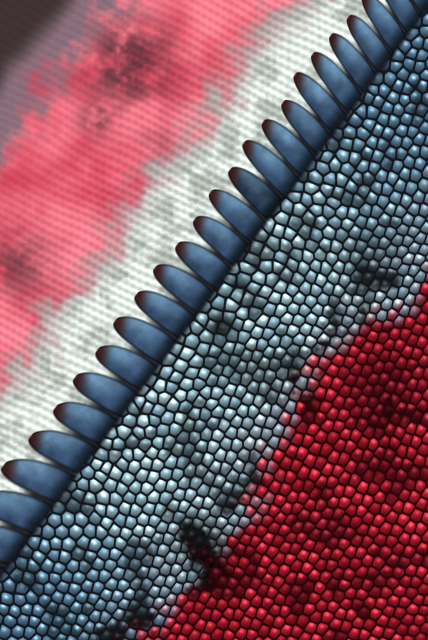
This texture is drawn by a Shadertoy shader. Its source:

```glsl
// Macro of reptile skin: a diagonal crest of blue spines parts soft pink hide
// from glossy scales. Colour zones follow a frame along and across the crest;
// scales are a tilted, jittered Voronoi grid, pigment is layered noise.
#define CREST_ORIGIN vec2(0.026, 0.141)
#define CREST_DIR vec2(0.6, 0.8)
#define COLUMN_DIR vec2(0.45, 0.893)
#define SPINE_LENGTH 0.096
#define SCALE_PITCH 0.0195
#define RED_START 0.228
#define PINK_START 0.178
#define PINK_END 0.392
#define GLINT 0.6

float hash(vec2 p) {
    return fract(sin(dot(p, vec2(127.1, 311.7))) * 43758.5453);
}

float noise(vec2 p) {
    vec2 i = floor(p), f = fract(p);
    f = f * f * (3.0 - 2.0 * f);
    return mix(mix(hash(i), hash(i + vec2(1, 0)), f.x),
               mix(hash(i + vec2(0, 1)), hash(i + vec2(1, 1)), f.x), f.y);
}

float fbm(vec2 p) {
    float sum = 0.0, amp = 0.53;
    for (int i = 0; i < 4; i++) {
        sum += amp * noise(p);
        p = p * 2.03 + 17.3;
        amp *= 0.5;
    }
    return sum;
}

float blob(vec2 p, vec2 centre, float radius) {
    vec2 d = (p - centre) / radius;
    return exp(-dot(d, d));
}

// Coordinates along the scale columns and along the rows crossing them
vec2 weave(vec2 p) {
    return vec2(dot(p, COLUMN_DIR), dot(p, vec2(COLUMN_DIR.y, -COLUMN_DIR.x)));
}

// Soft out-of-focus hide on the upper left
vec3 hide(vec2 p, float across) {
    float mottle = fbm(p * 10.0);
    float fine = fbm(p * 42.0 + 5.0);
    float edge = across + (mottle - 0.5) * 0.09 + (fine - 0.5) * 0.08;

    vec3 cream = mix(vec3(0.70, 0.73, 0.70), vec3(0.90, 0.94, 0.91), smoothstep(0.25, 0.6, fine));
    vec3 pink = mix(vec3(0.83, 0.28, 0.36), vec3(1.0, 0.52, 0.58), smoothstep(0.25, 0.7, mottle));
    cream = mix(cream, vec3(0.68, 0.54, 0.55), 0.75 * smoothstep(0.12, 0.18, edge));
    vec3 col = mix(cream, pink, smoothstep(PINK_START - 0.025, PINK_START + 0.04, edge));

    // Dark stains and the receding far side
    float stain = blob(p, vec2(0.20, 0.905), 0.065) + 0.7 * blob(p, vec2(0.15, 0.81), 0.025)
                + 0.6 * blob(p, vec2(0.03, 0.59), 0.055) + 0.3 * blob(p, vec2(0.25, 0.78), 0.03);
    col = mix(col, vec3(0.36, 0.20, 0.24), min(0.8, stain * smoothstep(0.1, 0.7, fine) * 1.1));
    col = mix(col, vec3(0.54, 0.43, 0.48), smoothstep(PINK_END - 0.035, PINK_END + 0.025, edge));
    col = mix(col, vec3(0.25, 0.20, 0.20), smoothstep(0.43, 0.475, across + (mottle - 0.5) * 0.03));

    // Rows of tiny beads, sharpest beside the crest
    vec2 bead = weave(p) / vec2(0.0125, 0.0115) + 0.7 * noise(p * 14.0);
    bead.y += 0.5 * mod(floor(bead.x), 2.0);
    vec2 wave = 0.5 + 0.5 * cos(6.2832 * bead);
    float grain = 0.78 * wave.x + 0.22 * wave.y;
    float focus = 1.0 - smoothstep(0.08, 0.46, across);
    return col * (1.0 + (0.07 + 0.2 * focus) * (grain - 0.5));
}

// Glossy scales on the lower right; depth grows away from the crest
vec3 scales(vec2 p, float along, float depth) {
    vec2 q = weave(p) / vec2(SCALE_PITCH, 0.0155);
    q.y -= 1.44 * (1.0 - exp(-12.5 * depth));
    q += 0.6 * vec2(noise(p * 9.0), noise(p * 9.0 + 40.0));
    float jitter = mix(0.5, 0.17, smoothstep(0.0, 0.13, depth));
    vec2 home = floor(q), cell = home, off = vec2(0);
    float near = 9.0, next = 9.0;
    for (int j = -1; j <= 1; j++)
    for (int i = -1; i <= 1; i++) {
        vec2 id = home + vec2(i, j);
        vec2 d = q - id - 0.5 - jitter * (vec2(hash(id), hash(id + 71.0)) - 0.5);
        d.x -= 0.26 * mod(id.y, 2.0) - 0.13;
        float dist = length(d);
        if (dist < near) { next = near; near = dist; off = d; cell = id; }
        else next = min(next, dist);
    }
    float tone = hash(cell + 13.0);
    float mottle = fbm(p * 9.0 + 3.0);
    float patchy = fbm(p * 23.0 + 8.0);

    // Pigment: pale steel, dusky ends, crimson flank
    float pale = smoothstep(-0.05, 0.2, along) * (1.0 - smoothstep(0.6, 0.95, along));
    vec3 steel = mix(vec3(0.30, 0.43, 0.53), vec3(0.62, 0.74, 0.76), pale * (0.5 + 0.5 * tone));
    steel = mix(steel, vec3(0.50, 0.46, 0.49), 0.9 * smoothstep(0.13, 0.22, depth) * mottle);
    vec3 crimson = mix(vec3(0.46, 0.05, 0.10), vec3(0.76, 0.13, 0.20), 0.55 * tone + 0.45 * mottle);
    float flank = depth + (mottle - 0.5) * 0.11 + (patchy - 0.5) * 0.05 + (tone - 0.5) * 0.03;
    float red = smoothstep(RED_START - 0.018, RED_START + 0.022, flank);
    vec3 col = mix(steel, crimson, red);

    // Grime in patches, mostly along the colour border
    float border = exp(-pow((flank - RED_START) / 0.035, 2.0));
    float grime = smoothstep(0.52, 0.72, patchy) * (0.4 + 0.4 * border);
    grime += 0.8 * blob(p, vec2(0.345, 0.49), 0.022) + 0.7 * blob(p, vec2(0.315, 0.15), 0.035);
    grime += 0.45 * blob(p, vec2(0.60, 0.39), 0.06) + 0.4 * blob(p, vec2(0.57, 0.60), 0.05);
    grime = min(grime, 0.85);

    // Dome shading lit from above, dark seams, small wet glints
    float body = smoothstep(0.03, 0.3, next - near) * (1.0 - 0.6 * smoothstep(0.5, 0.72, near));
    col *= (1.0 - grime) * (0.98 + 0.75 * dot(off, vec2(0.85, -0.5)) - 0.35 * near * near);
    vec2 glintOff = (off - vec2(0.2, -0.1)) * vec2(6.0, 4.5);
    vec3 glintTint = mix(vec3(0.8, 0.95, 0.95), vec3(0.75, 0.45, 0.5), red);
    col += GLINT * exp(-dot(glintOff, glintOff)) * (0.25 + 0.75 * tone) * (1.0 - 0.8 * grime) * glintTint;
    return mix(mix(vec3(0.07, 0.085, 0.105), vec3(0.17, 0.02, 0.04), red), col, body);
}

// Leaning crest spine: colour in rgb, coverage in a
vec4 spine(vec2 p, float along, float across) {
    float foot = along - across * (0.6 * along - 0.25);
    float k = 0.5 + 16.0 * foot + 5.2 * foot * foot;
    float id = floor(k);
    float h = across / (SPINE_LENGTH * (0.9 + 0.14 * hash(vec2(id, 4.0))));
    float x = fract(k) - 0.5 + 0.16 * h * h;
    float inside = 0.48 * sqrt(max(0.0, 1.0 - pow(max(h, 0.0), 3.2))) - abs(x);
    float cover = smoothstep(-0.02, 0.07, inside) * smoothstep(-0.09, 0.0, h) * (1.0 - smoothstep(0.96, 1.0, h));
    vec3 col = mix(vec3(0.20, 0.29, 0.40), vec3(0.40, 0.54, 0.66), smoothstep(-0.35, 0.25, x) * smoothstep(0.0, 0.6, h));
    col *= 0.8 + 0.45 * fbm(p * 60.0) - 0.3 * step(0.85, hash(vec2(id, 9.0)));
    col = mix(col, vec3(0.23, 0.11, 0.10), smoothstep(0.68, 0.95, h - 0.25 * x));
    col *= mix(0.35, 1.0, smoothstep(0.0, 0.13, inside)) * mix(0.35, 1.0, smoothstep(-0.05, 0.22, h));
    return vec4(col, cover);
}

void mainImage(out vec4 fragColor, in vec2 fragCoord) {
    vec2 p = fragCoord / iResolution.y;
    vec2 rel = p - CREST_ORIGIN;
    float along = dot(rel, CREST_DIR);
    float across = dot(rel, vec2(-CREST_DIR.y, CREST_DIR.x));
    vec3 col = mix(scales(p, along, max(-across, 0.0)), hide(p, across), smoothstep(-0.004, 0.004, across));
    float root = smoothstep(-0.013, -0.002, across) * (1.0 - smoothstep(0.025, 0.06, across));
    col = mix(col, vec3(0.08, 0.07, 0.085), 0.9 * root);
    vec4 crest = spine(p, along, across);
    fragColor = vec4(clamp(mix(col, crest.rgb, crest.a), 0.0, 1.0), 1.0);
}
```
